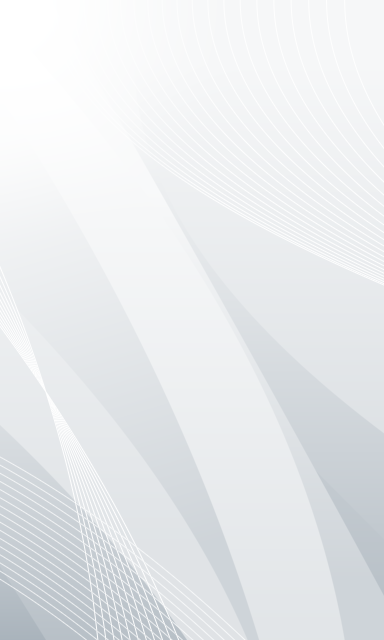
A Shadertoy shader for this background:

```glsl
// Pale abstract backdrop: overlapping curved sheets in cool grey, lit from the
// top left, with three fans of fine white lines. Sheets are bounded by parabolas
// x(depth) and shaded by vertical ramps; each fan blends between two parabolas.

const float ASPECT = 0.6016;            // layout width in units of its height
const vec3 TINT = vec3(1.12, 0.99, 0.88); // light absorbed per unit of shade
const float HALF_LINE = 0.0008;
const float EDGE_SOFTNESS = 0.8;        // half width of a border in pixels
const float GLOW_INNER = 0.03;
const float GLOW_OUTER = 0.40;

// Sheet borders: coefficients of x = a + b*depth + c*depth^2
const vec3 PANEL_EDGE  = vec3(0.2194, -0.206, 1.138);
const vec3 DEEP_EDGE   = vec3(-0.241, 1.0, 0.0);
const vec3 STRIP_EDGE  = vec3(0.079, 0.580, -0.020);
const vec3 BAND_EDGE   = vec3(-0.026, 0.960, -0.394);
const vec3 HOLLOW_EDGE = vec3(-0.1034, 0.7153, -0.206);
const vec3 LEAF_EDGE   = vec3(-0.5637, 1.4746, -0.523);
const vec3 BASE_EDGE   = vec3(-0.9452, 1.7897, -0.5515);
const vec3 CORNER_EDGE = vec3(-0.554, 0.626, 0.0);

// Sheet ramps: start depth, end depth, start shade, end shade
const vec4 GAP_RAMP    = vec4(0.18, 0.90, 0.032, 0.235);
const vec4 PANEL_RAMP  = vec4(0.10, 0.70, 0.032, 0.12);
const vec4 DEEP_RAMP   = vec4(0.75, 0.95, 0.21, 0.25);
const vec4 STRIP_RAMP  = vec4(0.30, 0.90, 0.024, 0.17);
const vec4 BAND_RAMP   = vec4(0.10, 1.00, 0.005, 0.105);
const vec4 HOLLOW_RAMP = vec4(0.18, 0.90, 0.018, 0.17);
const vec4 LEAF_RAMP   = vec4(0.45, 0.85, 0.06, 0.11);
const vec4 BASE_RAMP   = vec4(0.66, 1.00, 0.13, 0.25);
const vec4 CORNER_RAMP = vec4(0.88, 1.00, 0.23, 0.30);
const float HOLLOW_SKEW = 0.3;          // deepens the hollow toward its right border
const float HOLLOW_CENTER = 0.14;

// Line fans: first and last curve of each family
const vec3 SWEEP_FIRST  = vec3(0.078, 0.0, 2.64);
const vec3 SWEEP_LAST   = vec3(0.540, 0.0, 1.61);
const vec3 RIBBON_FIRST = vec3(-0.2227, 0.647, -0.271);
const vec3 RIBBON_LAST  = vec3(-0.463, 1.080, -0.337);
const vec3 WAVE_FIRST   = vec3(0.714, 0.547, 0.516);
const vec3 WAVE_LAST    = vec3(0.905, 0.62, 0.60);
const int SWEEP_LINES = 22;
const int RIBBON_LINES = 11;
const int WAVE_LINES = 16;
const float SWEEP_BUNCHING = 1.3;
const float SWEEP_ALPHA = 0.9;
const float RIBBON_ALPHA = 0.95;
const float WAVE_ALPHA = 0.7;

float parabola(vec3 c, float s) { return c.x + s * (c.y + s * c.z); }
float slopeOf(vec3 c, float s) { return c.y + 2.0 * c.z * s; }

float ramp(vec4 r, float depth) {
    return mix(r.z, r.w, clamp((depth - r.x) / (r.y - r.x), 0.0, 1.0));
}

// Signed distance from a parabola; q = (offset axis, run axis)
float curveDistance(vec3 c, vec2 q) {
    float slope = slopeOf(c, q.y);
    return (q.x - parabola(c, q.y)) * inversesqrt(1.0 + slope * slope);
}

// Coverage of the area left of a border
float leftOf(vec3 edge, vec2 p, float pixel) {
    float soft = EDGE_SOFTNESS * pixel;
    return 1.0 - smoothstep(-soft, soft, curveDistance(edge, p));
}

// Thin lines blended from first to last; bunching above 1 crowds the first
float lineFan(vec3 first, vec3 last, int count, float bunching, vec2 q, float pixel) {
    float cover = 0.0;
    for (int i = 0; i < count; i++) {
        float k = pow(float(i) / float(count - 1), bunching);
        float d = abs(curveDistance(mix(first, last, k), q));
        cover = max(cover, clamp((HALF_LINE + 0.5 * pixel - d) / pixel, 0.0, 1.0));
    }
    return cover * min(1.0, 2.0 * HALF_LINE / pixel);
}

void mainImage(out vec4 fragColor, in vec2 fragCoord) {
    vec2 uv = fragCoord / iResolution.xy;
    vec2 p = vec2(uv.x * ASPECT, 1.0 - uv.y); // y is depth below the top
    float pixel = max(1.0, ASPECT * iResolution.y / iResolution.x) / iResolution.y;

    // Sheets, back to front
    float gap = mix(ramp(GAP_RAMP, p.y), ramp(DEEP_RAMP, p.y), leftOf(DEEP_EDGE, p, pixel) * step(0.7, p.y));
    float shade = mix(ramp(PANEL_RAMP, p.y), gap, leftOf(PANEL_EDGE, p, pixel));
    shade = mix(shade, ramp(STRIP_RAMP, p.y), leftOf(STRIP_EDGE, p, pixel));
    shade = mix(shade, ramp(BAND_RAMP, p.y), leftOf(BAND_EDGE, p, pixel));
    float hollowDepth = p.y + HOLLOW_SKEW * (p.x - HOLLOW_CENTER);
    shade = mix(shade, ramp(HOLLOW_RAMP, hollowDepth), leftOf(HOLLOW_EDGE, p, pixel));
    shade = mix(shade, ramp(LEAF_RAMP, p.y), leftOf(LEAF_EDGE, p, pixel));
    shade = mix(shade, ramp(BASE_RAMP, p.y), leftOf(BASE_EDGE, p, pixel));
    shade = mix(shade, ramp(CORNER_RAMP, p.y), leftOf(CORNER_EDGE, p, pixel));

    // Light from the top left
    shade *= smoothstep(GLOW_INNER, GLOW_OUTER, length(p));
    vec3 color = 1.0 - shade * TINT;

    // White line fans; the sweep fades toward the light
    float sweep = lineFan(SWEEP_FIRST, SWEEP_LAST, SWEEP_LINES, SWEEP_BUNCHING, p, pixel);
    float ribbon = lineFan(RIBBON_FIRST, RIBBON_LAST, RIBBON_LINES, 1.0, p, pixel);
    float wave = lineFan(WAVE_FIRST, WAVE_LAST, WAVE_LINES, 1.0, p.yx, pixel);
    float lines = SWEEP_ALPHA * sweep * smoothstep(0.0, 0.45, p.x + 0.3 * p.y);
    lines = max(lines, max(RIBBON_ALPHA * ribbon, WAVE_ALPHA * wave));
    fragColor = vec4(mix(color, vec3(1.0), lines), 1.0);
}
```
